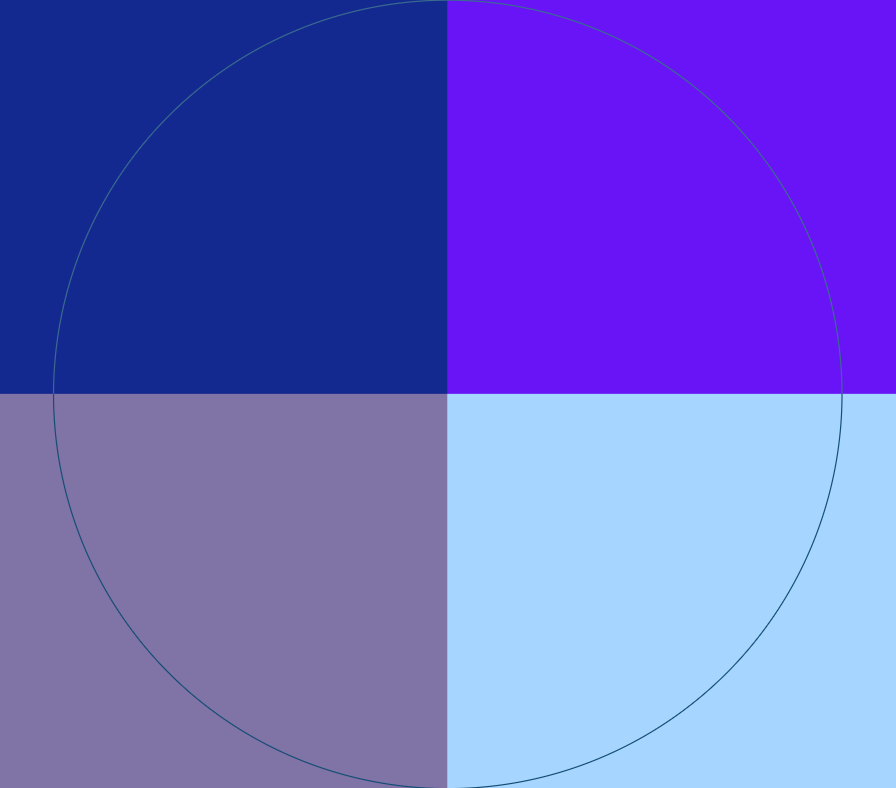
A Shadertoy shader for this background:

```glsl
// Four flat colour quadrants crossed by a hairline teal circle.

// Antialiased step across an edge at zero, one pixel wide.
float edge(float d, float pixel) {
    return clamp(d / pixel + 0.5, 0.0, 1.0);
}

void mainImage(out vec4 fragColor, in vec2 fragCoord) {
    // Centred coordinates, in units of the canvas height
    vec2 p = (fragCoord - 0.5 * iResolution.xy) / iResolution.y;
    float pixel = 1.0 / iResolution.y;

    // Quadrants
    float right = edge(p.x + 0.0009, pixel);
    float top = edge(p.y - 0.0002, pixel);
    vec3 upper = mix(vec3(0.08, 0.16, 0.56), vec3(0.41, 0.08, 0.97), right);
    vec3 lower = mix(vec3(0.50, 0.45, 0.65), vec3(0.65, 0.84, 1.00), right);
    vec3 color = mix(lower, upper, top);

    // Circle outline: coverage fades when the line is thinner than a pixel
    float halfWidth = 0.00075;
    float ringDistance = length(p + vec2(0.0003, 0.0005)) - 0.5003;
    float ring = edge(ringDistance + halfWidth, pixel)
               - edge(ringDistance - halfWidth, pixel);
    vec3 teal = mix(vec3(0.08, 0.30, 0.46), vec3(0.22, 0.42, 0.56), top);
    color = mix(color, teal, ring);

    fragColor = vec4(color, 1.0);
}
```
